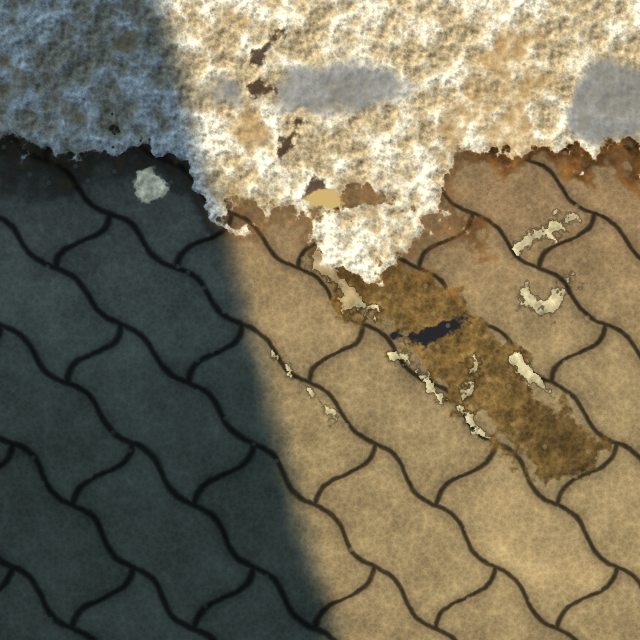
Write a WebGL 1 fragment shader that draws this texture.

```glsl
precision highp float;
uniform vec2 u_resolution;

const float TAU = 6.2831853;

vec2 hash2(vec2 cell) {
  return fract(sin(vec2(dot(cell, vec2(127.1, 311.7)), dot(cell, vec2(269.5, 183.3)))) * 4375.85);
}

// Distance to the nearest scattered point
float cellular(vec2 p) {
  vec2 cell = floor(p), f = fract(p);
  float nearest = 2.0;
  for (int j = -1; j <= 1; j++) {
    for (int i = -1; i <= 1; i++) {
      vec2 o = vec2(float(i), float(j));
      vec2 d = o + hash2(cell + o) - f;
      nearest = min(nearest, dot(d, d));
    }
  }
  return sqrt(nearest);
}

// Layered cellular noise, centred near zero
float rough(vec2 p) {
  float sum = 0.0, gain = 0.5;
  for (int i = 0; i < 4; i++) {
    sum += gain * (cellular(p) - 0.46);
    p = mat2(1.6, 1.2, -1.2, 1.6) * p + 3.7;
    gain *= 0.6;
  }
  return sum;
}

float segment(vec2 p, vec2 a, vec2 b) {
  vec2 ab = b - a;
  return length(p - a - ab * clamp(dot(p - a, ab) / dot(ab, ab), 0.0, 1.0));
}

float blob(vec2 p, vec2 centre, vec2 radius) {
  return (1.0 - length((p - centre) / radius)) * min(radius.x, radius.y);
}

float cover(float d, float soft) {
  return smoothstep(-soft, soft, d);
}

// Wavy interlocking pavers: x = joint distance, yz = paver id
vec3 pavers(vec2 p) {
  float row = (0.307 - p.y) / 0.193;
  row -= 0.04 * min(row, 0.0) * min(row, 0.0);
  float col = (p.x - 0.397 + 0.1 * max(p.y - 0.307, 0.0)) / 0.189;
  float along = col + row;
  float strip = col - row - 0.065 * sin(TAU * along);
  float f = fract(strip), id = ceil(strip);
  float across = (along - id + 0.08 * sin(TAU * f)) * 0.5;
  float longJoint = min(f, 1.0 - f) * 0.135;
  float crossJoint = abs(across - floor(across + 0.5)) * 0.27;
  return vec3(min(longJoint, crossJoint), id, floor(across));
}

// Signed depth inside the crumbling crust
float crustDepth(vec2 p, float n) {
  float dip = smoothstep(0.29, 0.34, p.x) * (1.0 - smoothstep(0.67, 0.72, p.x));
  float border = 0.762 - 0.095 * dip + 0.012 * sin(p.x * 21.0 + 2.5);
  float tongue = blob(p, vec2(0.59, 0.635), vec2(0.09, 0.058));
  return max(p.y - border, tongue) + n * 0.13;
}

// Pale mortar fragments around the broken joints
float crumbDepth(vec2 p, float n) {
  float d = segment(p, vec2(0.495, 0.60), vec2(0.57, 0.512)) - 0.004;
  d = min(d, segment(p, vec2(0.82, 0.545), vec2(0.85, 0.508)));
  d = min(d, segment(p, vec2(0.85, 0.508), vec2(0.888, 0.56)));
  d = min(d, segment(p, vec2(0.81, 0.617), vec2(0.895, 0.66)));
  d = min(d, segment(p, vec2(0.73, 0.385), vec2(0.742, 0.42)));
  d = min(d, segment(p, vec2(0.81, 0.43), vec2(0.85, 0.395)));
  d = min(d, segment(p, vec2(0.62, 0.445), vec2(0.755, 0.325)) + 0.005);
  d = min(d, segment(p, vec2(0.43, 0.45), vec2(0.53, 0.34)) + 0.007);
  return 0.008 - d + n * 0.06;
}

void main() {
  vec2 p = gl_FragCoord.xy / u_resolution;
  float broad = rough(p * 9.0);
  float lumps = rough(p * 27.0);
  float relief = rough((p + vec2(0.004, -0.005)) * 27.0) - lumps;
  float grain = rough(p * 110.0);
  float sun = cover(p.x - 0.252 - 0.27 * (1.0 - p.y) + broad * 0.02, 0.032);

  // Paver faces and joints
  vec3 paver = pavers(p + 0.006 * vec2(broad, lumps));
  float tone = hash2(paver.yz).x - 0.5;
  vec3 color = mix(vec3(0.67, 0.58, 0.41), vec3(0.63, 0.52, 0.37), smoothstep(0.35, 0.75, p.y));
  color *= 1.0 + 0.10 * tone + 0.35 * broad + 0.2 * lumps + 0.35 * grain;
  float joint = 1.0 - smoothstep(0.001, mix(0.0085, 0.006, sun), paver.x);
  color *= 1.0 - joint * mix(0.62, 0.58, sun);
  color *= 1.0 - 0.15 * (1.0 - smoothstep(0.0, 0.022, paver.x));

  // Ochre soil over the broken strip
  float soil = 0.062 - segment(p, vec2(0.56, 0.59), vec2(0.88, 0.29)) + broad * 0.12 + lumps * 0.05;
  vec3 soilColor = vec3(0.50, 0.39, 0.21) * (1.0 + 0.9 * lumps + 1.2 * relief + 0.5 * grain);
  soilColor *= 1.0 - 0.25 * smoothstep(0.75, 0.9, p.x);
  color = mix(color, soilColor, 0.9 * cover(soil, 0.009));
  float crack = min(segment(p, vec2(0.613, 0.475), vec2(0.675, 0.474)),
                    segment(p, vec2(0.675, 0.474), vec2(0.722, 0.503)));
  color = mix(color, vec3(0.16, 0.16, 0.17), cover(0.009 - crack + lumps * 0.035, 0.004));
  float crumbs = crumbDepth(p, lumps);
  color *= 1.0 - 0.35 * cover(crumbs + 0.005, 0.005);
  color = mix(color, vec3(0.79, 0.74, 0.57) * (1.0 + lumps + relief), cover(crumbs, 0.003));

  // Damp grime and brown rim below the crust
  float crust = crustDepth(p, broad + 0.5 * lumps);
  float grime = smoothstep(-0.11, -0.015, crust) * (1.0 - sun);
  color *= 1.0 - 0.55 * grime;
  float rim = 1.0 - smoothstep(0.005, 0.035, abs(crust + 0.012));
  float rimPlace = 0.35 + 0.55 * smoothstep(0.68, 0.78, p.x);
  color = mix(color, vec3(0.42, 0.28, 0.14) * (1.0 + 2.0 * lumps), rim * rimPlace);

  // Crust with stains, pits and cool hollows
  vec3 crustColor = mix(vec3(0.76, 0.68, 0.52), vec3(1.0, 0.96, 0.84), smoothstep(-0.22, 0.12, lumps + broad));
  crustColor *= 1.0 + 1.3 * relief + 0.45 * grain;
  float stain = smoothstep(0.06, 0.2, rough(p * 6.0 + 8.0));
  crustColor = mix(crustColor, vec3(0.72, 0.55, 0.31), 0.5 * stain);
  float hollow = max(blob(p, vec2(0.53, 0.86), vec2(0.10, 0.04)),
                 max(blob(p, vec2(0.36, 0.855), vec2(0.05, 0.02)),
                     blob(p, vec2(0.96, 0.84), vec2(0.07, 0.07))));
  crustColor = mix(crustColor, vec3(0.50, 0.51, 0.51), 0.75 * cover(hollow + broad * 0.06, 0.014));
  float pit = min(segment(p, vec2(0.395, 0.90), vec2(0.43, 0.945)),
              min(segment(p, vec2(0.39, 0.865), vec2(0.43, 0.86)),
                  segment(p, vec2(0.443, 0.765), vec2(0.467, 0.81))));
  pit = min(pit, length(p - vec2(0.492, 0.705)) - 0.008);
  crustColor = mix(crustColor, vec3(0.27, 0.20, 0.15), 0.85 * cover(0.007 - pit + lumps * 0.04, 0.005));
  float crustMask = cover(crust, 0.006);
  color = mix(color, crustColor, crustMask);

  // Loose stone and scattered chips
  float stone = blob(p, vec2(0.233, 0.71), vec2(0.026, 0.029)) + lumps * 0.025;
  float stoneMask = cover(stone, 0.003);
  color = mix(color, vec3(1.0, 0.94, 0.74) * (1.0 + relief), stoneMask);
  float chip = blob(p, vec2(0.51, 0.688), vec2(0.027, 0.015)) + lumps * 0.02;
  color = mix(color, vec3(0.83, 0.71, 0.45), cover(chip, 0.003));
  float specks = 1.0 - smoothstep(0.05, 0.09, cellular(p * 19.0));
  color = mix(color, vec3(0.72, 0.65, 0.49), 0.35 * specks * (1.0 - crustMask));

  // Cool cast shadow
  vec3 shade = mix(vec3(0.27, 0.39, 0.54), vec3(0.39, 0.48, 0.61), crustMask);
  shade += vec3(0.07, 0.09, 0.14) * smoothstep(0.3, 0.55, p.y) * (1.0 - crustMask);
  shade = mix(shade, vec3(0.53, 0.61, 0.72), stoneMask);
  color *= mix(shade, vec3(1.0), sun);
  gl_FragColor = vec4(clamp(color, 0.0, 1.0), 1.0);
}
```
